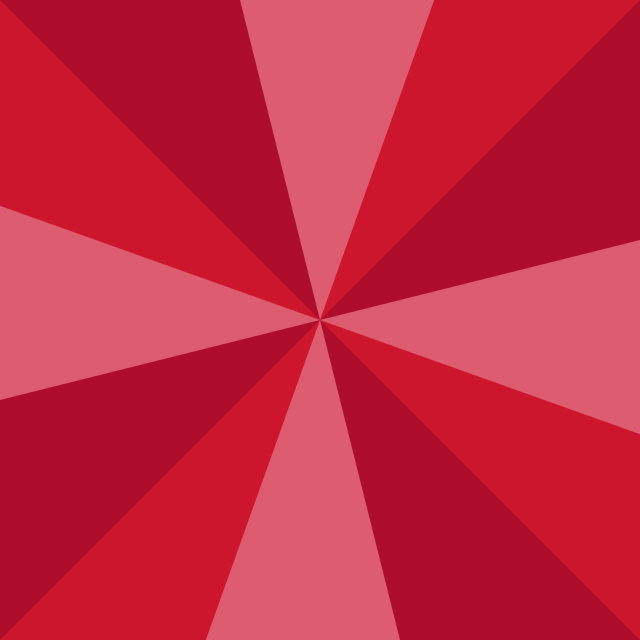
A Shadertoy shader for this background:

```glsl
#define DARK_RED vec3(0.678, 0.051, 0.165)
#define BRIGHT_RED vec3(0.808, 0.082, 0.180)
#define PINK vec3(0.867, 0.361, 0.439)
#define CENTER vec2(0.5, 0.5)
#define DARK_SLOPE 0.25
#define BRIGHT_SLOPE 1.0
#define PINK_SLOPE 2.803

const float QUARTER_TURN = 1.57079633;

// Coverage of the side past a ray, from the distance to that ray
float pastRay(float angle, float rayAngle, float radius, float pixel) {
    float dist = radius * sin(angle - rayAngle);
    return clamp(dist / pixel + 0.5, 0.0, 1.0);
}

void mainImage(out vec4 fragColor, in vec2 fragCoord) {
    float pixel = 1.0 / min(iResolution.x, iResolution.y);
    vec2 p = (fragCoord - CENTER * iResolution.xy) * pixel;
    float radius = length(p);

    // Fold the angle into one quarter turn, starting at the dark wedge
    float start = atan(DARK_SLOPE);
    float direction = radius > 0.0 ? atan(p.y, p.x) : 0.0;
    float angle = mod(direction - start, QUARTER_TURN);
    float brightStart = atan(BRIGHT_SLOPE) - start;
    float pinkStart = atan(PINK_SLOPE) - start;

    // Paint the wedges in turn, closing the cycle at both ends
    vec3 color = mix(PINK, DARK_RED, pastRay(angle, 0.0, radius, pixel));
    color = mix(color, BRIGHT_RED, pastRay(angle, brightStart, radius, pixel));
    color = mix(color, PINK, pastRay(angle, pinkStart, radius, pixel));
    color = mix(color, DARK_RED, pastRay(angle, QUARTER_TURN, radius, pixel));

    fragColor = vec4(color, 1.0);
}
```
